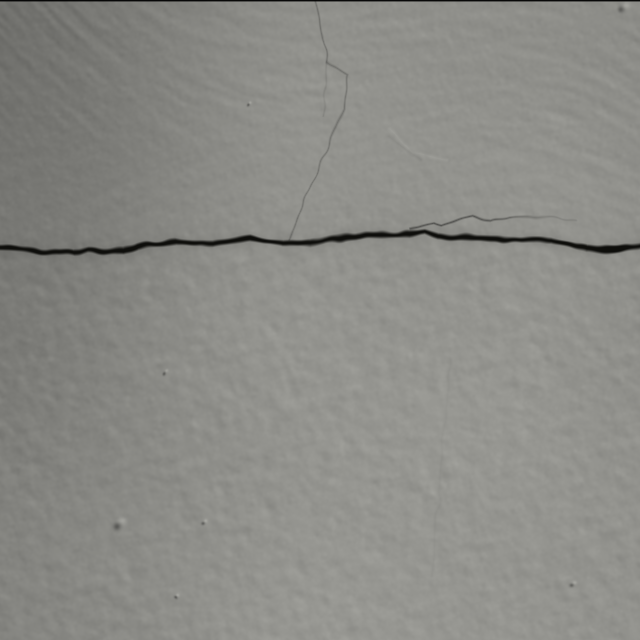
Write a Shadertoy shader that draws this texture.

```glsl
// Painted plaster wall split by a dark horizontal crack with fine hairline branches.
// Relief is smooth cellular noise, stretched into brush strokes above the crack,
// lit by a height difference; cracks are distances to short polylines.

const vec3  PAINT_TINT    = vec3(1.0, 1.0, 0.967);
const vec3  CRACK_COLOR   = vec3(0.055, 0.055, 0.045);
const float BASE_LIGHT    = 0.587;
const float LEFT_SHADE    = 0.105;
const float TOP_SHADE     = 0.025;
const float RELIEF        = 0.046;
const vec2  LIGHT_STEP    = vec2(0.0035, 0.0045);
const float CRACK_WIDTH   = 0.0036;
const float CRACK_SOFT    = 0.0022;
const float HAIR_WIDTH    = 0.0009;
const float TOP_LINE      = 0.0022;

const vec2 MAIN_CRACK[20] = vec2[20](
    vec2(-.01, .615), vec2(.063, .608), vec2(.115, .605), vec2(.137, .610),
    vec2(.193, .607), vec2(.215, .614), vec2(.276, .622), vec2(.332, .620),
    vec2(.391, .627), vec2(.443, .620), vec2(.484, .622), vec2(.508, .627),
    vec2(.560, .633), vec2(.638, .633), vec2(.664, .637), vec2(.684, .631),
    vec2(.768, .627), vec2(.862, .625), vec2(.918, .610), vec2(1.01, .615));
const vec2 RISING_HAIR[8] = vec2[8](
    vec2(.492, 1.0), vec2(.508, .935), vec2(.510, .906), vec2(.542, .883),
    vec2(.537, .831), vec2(.505, .753), vec2(.477, .688), vec2(.453, .625));
const vec2 SIDE_HAIR[8] = vec2[8](
    vec2(.640, .640), vec2(.677, .652), vec2(.690, .648), vec2(.740, .663),
    vec2(.768, .656), vec2(.794, .660), vec2(.859, .659), vec2(.898, .656));
// Chips in the paint: position, radius
const vec3 CHIPS[7] = vec3[7](
    vec3(.183, .177, .008), vec3(.387, .834, .004), vec3(.893, .086, .005),
    vec3(.257, .414, .004), vec3(.317, .182, .004), vec3(.276, .067, .004),
    vec3(.973, .985, .008));

vec3 hash3(vec2 p) {
    vec3 q = fract(p.xyx * vec3(.1031, .1030, .0973));
    q += dot(q, q.yxz + 33.33);
    return fract((q.xxy + q.yzz) * q.zyx);
}

// Cellular noise: one soft signed bump per cell
float bumps(vec2 p) {
    vec2 cell = floor(p), f = p - cell;
    float sum = 0.0;
    for (int y = -1; y <= 1; y++)
    for (int x = -1; x <= 1; x++) {
        vec2 o = vec2(x, y);
        vec3 h = hash3(cell + o + 100.0);
        vec2 d = o + h.xy - f;
        float k = max(0.0, 1.0 - dot(d, d));
        sum += (2.0 * h.z - 1.0) * k * k * k;
    }
    return sum;
}

float segment(vec2 p, vec2 a, vec2 b) {
    vec2 ab = b - a;
    return length(p - a - ab * clamp(dot(p - a, ab) / dot(ab, ab), 0.0, 1.0));
}

float polyline(vec2 p, vec2 v[8]) {
    float d = 1.0;
    for (int i = 0; i < 7; i++) d = min(d, segment(p, v[i], v[i + 1]));
    return d;
}

float line(float d, float width, float soft) {
    return 1.0 - smoothstep(width - soft, width + soft, d);
}

// Plaster height: rolled texture below, brush strokes above
float wallHeight(vec2 p) {
    float upper = smoothstep(.56, .72, p.y);
    float arcDown = bumps(vec2(p.x * 17.0, (p.y + .42 * p.x + .12 * sin(5.0 * p.x)) * 66.0));
    float arcUp = bumps(vec2(p.x * 16.0 + 40.0, (p.y - .48 * p.x) * 58.0));
    float strokes = mix(arcUp, arcDown, smoothstep(.70, .88, p.y + .35 * max(p.x - .4, 0.0)));
    vec2 q = vec2(p.x + p.y, p.y - p.x);
    float rolled = .75 * bumps(q * vec2(27.0, 40.0)) + .55 * bumps(p * 62.0 + 9.0);
    return mix(rolled, .55 * strokes + .35 * rolled, upper) + .22 * bumps(p * 115.0);
}

void mainImage(out vec4 fragColor, in vec2 fragCoord) {
    vec2 uv = fragCoord / iResolution.xy;
    float px = 1.0 / iResolution.y;

    // Broad light, dim toward the upper left
    float light = BASE_LIGHT - TOP_SHADE * uv.y * uv.y;
    light -= LEFT_SHADE * (1.0 - smoothstep(-.05, .52, uv.x)) * mix(.65, 1.3, uv.y);
    light -= .018 * smoothstep(.8, 1.05, uv.x);
    light += .006 * sin(9.0 * uv.x + 4.0 * uv.y) * sin(11.0 * uv.y - 3.0 * uv.x);

    // Plaster relief and fine grain
    light += RELIEF * (wallHeight(uv) - wallHeight(uv + LIGHT_STEP));
    light += .006 * bumps(uv * 210.0);

    // Raised ridge and a faint vertical roller seam
    vec2 wobble = .003 * vec2(bumps(uv * 45.0), bumps(uv * 45.0 + 31.0));
    vec2 p = uv + wobble;
    float ridge = min(segment(p, vec2(.609, .799), vec2(.645, .763)),
                      segment(p, vec2(.645, .763), vec2(.697, .749)));
    float ridgeShadow = segment(p + vec2(.002, .006), vec2(.612, .792), vec2(.66, .757));
    light += .055 * line(ridge, .001, .005) - .04 * line(ridgeShadow, .001, .004);
    light -= .025 * line(segment(p, vec2(.703, .44), vec2(.675, .10)), .001, .004);

    // Chips with a lit rim
    for (int i = 0; i < 7; i++) {
        vec2 d = p - CHIPS[i].xy;
        float r = CHIPS[i].z;
        light += .09 * exp(-dot(d - .8 * r, d - .8 * r) / (r * r * .5));
        light -= .19 * exp(-dot(d, d) / (r * r * .45));
    }

    // Hairlines fade along their length
    float hairSoft = .0015 + .5 * px;
    float rising = line(polyline(p, RISING_HAIR), HAIR_WIDTH, hairSoft);
    float fork = line(segment(p, vec2(.510, .906), vec2(.505, .82)), HAIR_WIDTH, hairSoft);
    float side = line(polyline(p, SIDE_HAIR), .0012, hairSoft);
    light -= .15 * rising + .06 * fork;
    light -= .27 * side * (1.0 - .75 * smoothstep(.74, .88, uv.x));
    vec3 color = light * PAINT_TINT;

    // Main crack with a swollen spot near the right end
    float crack = 1.0;
    for (int i = 0; i < 19; i++)
        crack = min(crack, segment(p, MAIN_CRACK[i], MAIN_CRACK[i + 1]));
    float swell = exp(-pow((uv.x - .957) / .022, 2.0));
    float width = CRACK_WIDTH + .0009 * bumps(uv * 38.0 + 5.0) + .003 * swell;
    color *= 1.0 - .12 * exp(-crack / .007);
    color = mix(color, CRACK_COLOR, line(crack, width, CRACK_SOFT + .5 * px));

    // Dark upper border
    color *= 1.0 - .95 * smoothstep(-px, px, uv.y - 1.0 + TOP_LINE);
    fragColor = vec4(color, 1.0);
}
```
